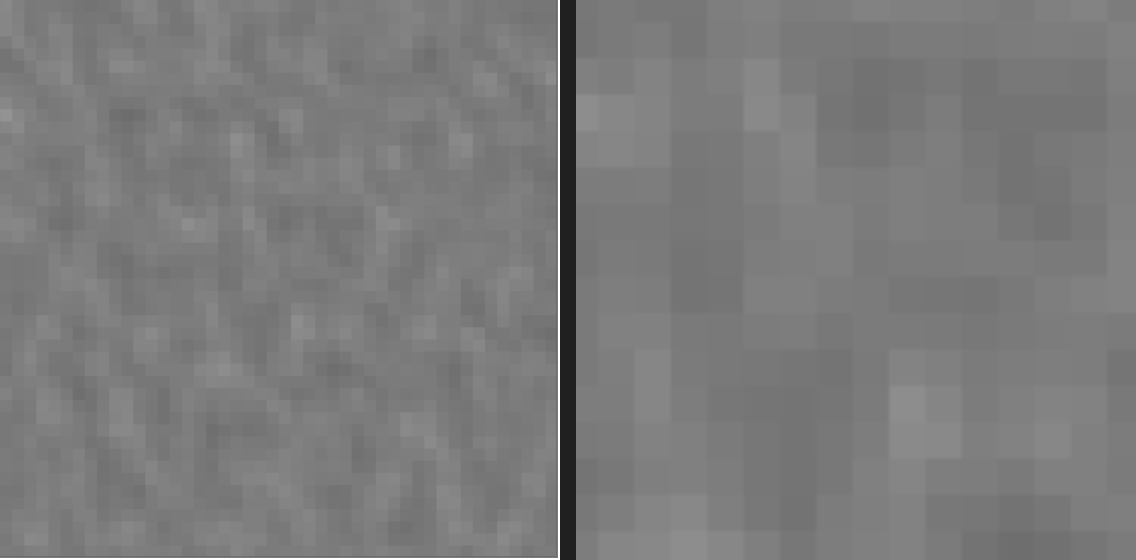
Left: the whole. Right: its middle third, enlarged.
This texture is drawn by a WebGL 2 fragment shader. Its source:

```glsl
#version 300 es
precision highp float;
// Soft grey mottling in square tiles, with a thin dark rim and white margin at right and bottom.

uniform vec2 u_resolution;
out vec4 fragColor;

const float TILES = 46.0;        // tiles along each side of the panel
const float MARGIN = 0.0040;     // white strip width
const float RIM = 0.0022;        // dark line width
const float SEAM = 0.08;         // blend width between tiles, in tiles
const float BASE_GREY = 0.485;
const float RIM_GREY = 0.36;

// Unit gradient direction for a lattice point
vec2 latticeGradient(vec2 cell, float seed) {
  vec3 p = fract(vec3(cell.xyx) * vec3(0.1031, 0.1030, 0.0973) + seed * 0.137);
  p += dot(p, p.yzx + 33.33);
  float angle = 6.28319 * fract((p.x + p.y) * p.z);
  return vec2(cos(angle), sin(angle));
}

float gradientNoise(vec2 p, float seed) {
  vec2 cell = floor(p);
  vec2 f = p - cell;
  vec2 w = f * f * f * (f * (f * 6.0 - 15.0) + 10.0);
  vec2 e = vec2(1.0, 0.0);
  float a = dot(latticeGradient(cell, seed), f);
  float b = dot(latticeGradient(cell + e.xy, seed), f - e.xy);
  float c = dot(latticeGradient(cell + e.yx, seed), f - e.yx);
  float d = dot(latticeGradient(cell + e.xx, seed), f - e.xx);
  return mix(mix(a, b, w.x), mix(c, d, w.x), w.y);
}

// Grey of one tile: upright blotches leaning down to the right
float tileGrey(vec2 tile) {
  vec2 leaning = vec2(tile.x - 0.28 * tile.y, tile.y);
  float broad = gradientNoise(leaning / vec2(3.1, 4.3) + 7.37, 1.0);
  float fine = gradientNoise(leaning / vec2(1.9, 2.3) + 3.61, 2.0);
  float n = broad + 0.5 * fine;
  return BASE_GREY + 0.072 * n + 0.05 * n * max(n, 0.0);
}

// Tiled grey with narrow soft seams
float mottledGrey(vec2 p, float seam) {
  vec2 corner = floor(p - 0.5);
  vec2 f = p - 0.5 - corner;
  vec2 w = smoothstep(0.5 - seam, 0.5 + seam, f);
  float upper = mix(tileGrey(corner), tileGrey(corner + vec2(1.0, 0.0)), w.x);
  float lower = mix(tileGrey(corner + vec2(0.0, 1.0)), tileGrey(corner + 1.0), w.x);
  return mix(upper, lower, w.y);
}

void main() {
  vec2 uv = gl_FragCoord.xy / u_resolution;
  float pixel = 1.0 / min(u_resolution.x, u_resolution.y);

  // Tiles count from the upper left corner of the panel
  vec2 fromTopLeft = vec2(uv.x, 1.0 - uv.y);
  float grey = mottledGrey(fromTopLeft / (1.0 - MARGIN) * TILES, SEAM);

  // Rim and margin along the right and bottom sides
  float edge = min(1.0 - uv.x, uv.y);
  float soft = 0.6 * pixel;
  grey = mix(RIM_GREY, grey, smoothstep(-soft, soft, edge - MARGIN - RIM));
  grey = mix(1.0, grey, smoothstep(-soft, soft, edge - MARGIN));

  fragColor = vec4(vec3(grey), 1.0);
}
```
